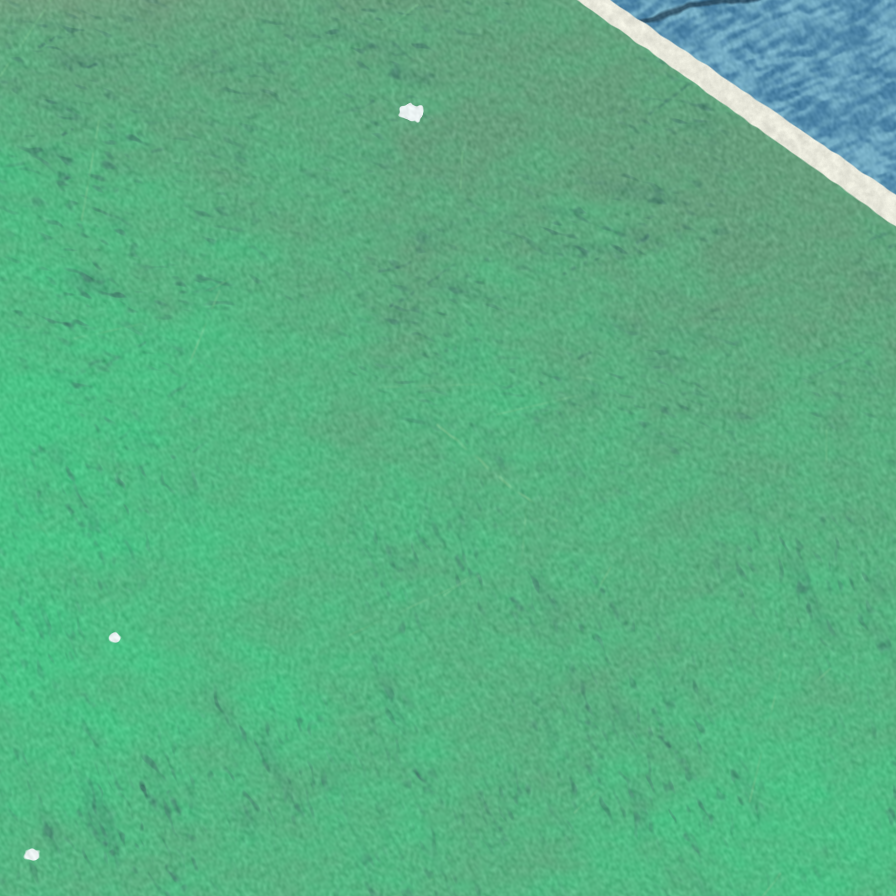
Give the GLSL for this texture, as a Shadertoy shader.

```glsl
const vec3 BRIGHT_GREEN = vec3(0.29, 0.77, 0.53);
const vec3 MID_GREEN = vec3(0.35, 0.70, 0.51);
const vec3 DULL_GREEN = vec3(0.40, 0.625, 0.49);
const vec3 SCUFF_GREEN = vec3(0.25, 0.45, 0.41);
const vec3 SCRATCH_GREEN = vec3(0.50, 0.77, 0.57);
const vec3 DUST = vec3(0.52, 0.62, 0.52);
const vec3 DEEP_BLUE = vec3(0.28, 0.50, 0.64);
const vec3 PALE_BLUE = vec3(0.47, 0.69, 0.78);
const vec3 LINE_WHITE = vec3(0.91, 0.91, 0.86);
const vec3 CHIP_WHITE = vec3(0.92, 0.95, 0.95);

vec2 hash2(vec2 p) {
    vec3 q = fract(p.xyx * vec3(0.1031, 0.1030, 0.0973));
    q += dot(q, q.yzx + 33.33);
    return fract((q.xx + q.yz) * q.zy);
}

float corner(vec2 i, vec2 f, vec2 o) {
    return dot(hash2(i + o) * 2.0 - 1.0, f - o);
}

float gradientNoise(vec2 p) {
    vec2 i = floor(p), f = fract(p), e = vec2(1.0, 0.0);
    vec2 u = f * f * f * (f * (f * 6.0 - 15.0) + 10.0);
    return mix(mix(corner(i, f, e.yy), corner(i, f, e.xy), u.x),
               mix(corner(i, f, e.yx), corner(i, f, e.xx), u.x), u.y);
}

float fbm(vec2 p) {
    float sum = 0.0, gain = 0.6;
    for (int i = 0; i < 4; i++, gain *= 0.6) {
        sum += gain * gradientNoise(p);
        p = mat2(1.6, 1.2, -1.2, 1.6) * p + 7.3;
    }
    return sum;
}

// Noise drawn out along a direction
float brush(vec2 p, float angle, vec2 scale) {
    vec2 d = vec2(cos(angle), sin(angle));
    return gradientNoise(vec2(dot(p, d), dot(p, vec2(-d.y, d.x))) * scale);
}

float glow(vec2 p, vec2 center, vec2 size) {
    vec2 q = (p - center) / size;
    return exp(-dot(q, q));
}

float segment(vec2 p, vec2 a, vec2 b) {
    vec2 ab = b - a;
    return length(p - a - ab * clamp(dot(p - a, ab) / dot(ab, ab), 0.0, 1.0));
}

// One short stroke per grid cell, with random place, turn, length and strength
float strokes(vec2 p, float cells, float angle, float spread, float width) {
    vec2 g = p * cells;
    float ink = 0.0;
    for (int k = 0; k < 9; k++) {
        vec2 cell = floor(g) + vec2(k % 3, k / 3) - 1.0;
        vec2 place = cell + hash2(cell + 3.7), kind = hash2(cell + 41.0);
        float turn = angle + spread * (kind.x - 0.5);
        vec2 reach = vec2(cos(turn), sin(turn)) * mix(0.1, 0.6, kind.y * kind.y);
        float d = segment(g, place - reach, place + reach) / cells;
        ink = max(ink, smoothstep(width, 0.0, d) * smoothstep(0.2, 0.9, kind.x));
    }
    return ink;
}

float chip(vec2 p, vec2 center, vec2 size, float soft) {
    float r = length((p - center) / size) + 0.7 * gradientNoise(p * 130.0);
    return 1.0 - smoothstep(1.0 - soft / size.y, 1.0 + soft / size.y, r);
}

vec3 greenFloor(vec2 p, float soft) {
    // Broad worn and fresh areas
    float tone = 0.49 + 0.46 * glow(p, vec2(0.0, 0.48), vec2(0.32, 0.46));
    tone += 0.3 * glow(p, vec2(0.92, 0.04), vec2(0.32, 0.16));
    tone += 0.3 * glow(p, vec2(0.54, 0.54), vec2(0.06, 0.05));
    tone -= 0.42 * smoothstep(0.45, 1.05, p.y + 0.25 * p.x - 0.05);
    tone += 0.45 * fbm(p * vec2(4.0, 7.0)) + 0.5 * fbm(p * vec2(14.0, 24.0) + 5.0);
    tone = clamp(tone, 0.0, 1.0) * 2.0;
    vec3 color = mix(mix(DULL_GREEN, MID_GREEN, min(tone, 1.0)), BRIGHT_GREEN, max(tone - 1.0, 0.0));
    color = mix(color, DUST, 0.7 * glow(p, vec2(0.0, 1.03), vec2(0.3, 0.05)));

    // Broken scuffs: steep in the lower part, flat in the upper part
    float steep = 1.0 - smoothstep(0.35, 0.6, p.y + 0.15 * gradientNoise(p * 5.0));
    vec2 q = p + 0.015 * vec2(fbm(p * 9.0), fbm(p * 9.0 + 20.0));
    float worn = smoothstep(-0.15, 0.25, fbm(p * 5.0 + 31.0));
    worn = max(worn, glow(p, vec2(0.15, 0.77), vec2(0.17, 0.13)));
    float wide = mix(brush(q, -0.2, vec2(14.0, 40.0)), brush(q, -1.15, vec2(14.0, 40.0)), steep);
    float fine = mix(brush(q, -0.3, vec2(50.0, 130.0)), brush(q, -1.15, vec2(50.0, 130.0)), steep);
    float marks = mix(strokes(q, 18.0, -0.2, 2.0, 0.004), strokes(q, 16.0, -1.2, 0.7, 0.005), steep);
    marks *= smoothstep(-0.3, 0.25, gradientNoise(p * 110.0));
    float scuff = 0.22 * smoothstep(0.0, 0.5, wide) + 0.5 * smoothstep(0.12, 0.5, fine + 0.3 * wide);
    color = mix(color, SCUFF_GREEN, min(worn * (scuff + 0.6 * marks), 0.8));

    // Pale broken hairline scratches
    float hair = 0.7 * strokes(p + 0.5, 7.0, -0.6, 5.0, 0.0015 + soft);
    hair = max(hair, smoothstep(0.002 + soft, 0.0, segment(q, vec2(0.49, 0.525), vec2(0.62, 0.42))));
    return mix(color, SCRATCH_GREEN, 0.6 * hair * smoothstep(-0.3, 0.2, gradientNoise(p * 45.0)));
}

vec3 blueFloor(vec2 p, float soft) {
    vec2 q = p + 0.02 * fbm(p * 12.0);
    float streak = brush(q, 0.4, vec2(40.0, 130.0)) + 0.7 * brush(q, -0.5, vec2(25.0, 90.0)) + 0.8 * fbm(p * 14.0);
    float crack = segment(q, vec2(0.70, 0.978), vec2(0.85, 1.005));
    vec3 color = mix(DEEP_BLUE, PALE_BLUE, smoothstep(-0.5, 0.5, streak));
    return mix(color, DEEP_BLUE * 0.55, 0.8 * smoothstep(0.004 + soft, 0.001, crack));
}

void mainImage(out vec4 fragColor, in vec2 fragCoord) {
    vec2 p = fragCoord / iResolution.xy;
    float soft = 1.0 / iResolution.y;
    // Two floors divided by a painted line that widens to the right
    float side = dot(p - vec2(0.662, 1.0), vec2(0.571, 0.821)) + 0.002 * gradientNoise(p * 60.0);
    float stripe = 1.0 - smoothstep(-soft, soft, abs(side) - 0.0105 - 0.012 * (p.x - 0.66));
    vec3 color = mix(greenFloor(p, soft), blueFloor(p, soft), smoothstep(-soft, soft, side));
    color = mix(color, LINE_WHITE * (1.0 + 0.15 * fbm(p * 80.0)), stripe);
    float chips = chip(p, vec2(0.46, 0.874), vec2(0.015, 0.009), soft);
    chips = max(chips, chip(p, vec2(0.128, 0.288), vec2(0.006), soft));
    chips = max(chips, chip(p, vec2(0.036, 0.046), vec2(0.008, 0.006), soft));
    color = mix(color, CHIP_WHITE, chips);
    // Fine surface grain
    float grain = brush(p, 0.5, vec2(230.0, 170.0)) + 0.6 * brush(p, -0.9, vec2(90.0, 140.0));
    fragColor = vec4(clamp(color + 0.085 * grain * (1.0 - 0.6 * stripe), 0.0, 1.0), 1.0);
}
```
